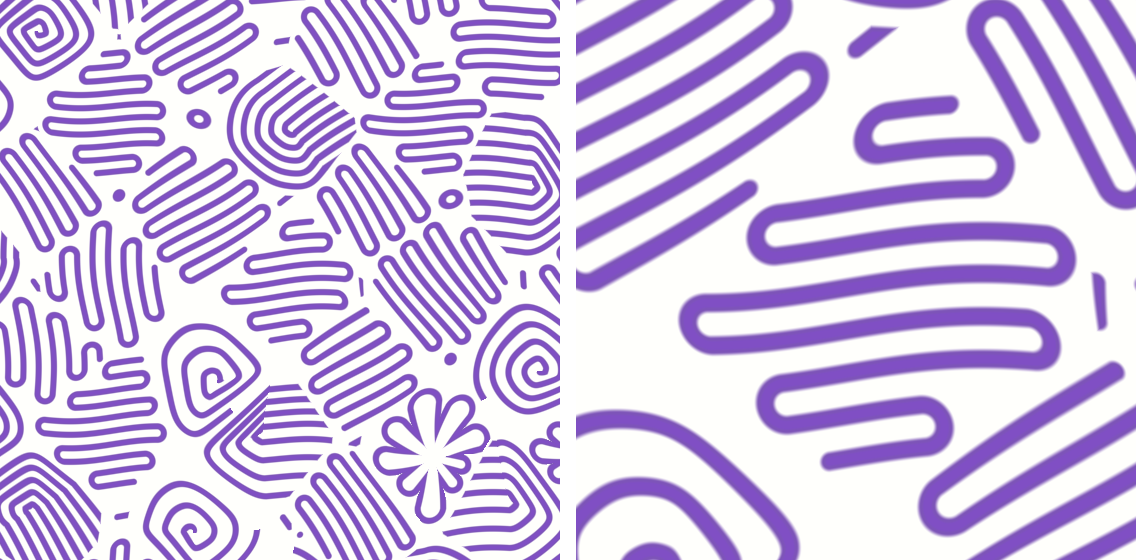
Left, the full canvas; right, a detail of the centre.
Write a Shadertoy shader that draws this pattern.

```glsl
const float margin = 0.07;
vec3 walls[24]; // outward normal and distance of each side of the current plot

float hash(vec2 p) {
    return fract(sin(dot(p, vec2(127.1, 311.7))) * 43758.5453);
}

bool isSmall(vec2 id) {
    return mod(id.x + id.y, 2.0) > 0.5;
}

// Position and weight of a plot; large and small plots alternate
vec3 site(vec2 id) {
    vec2 jitter = vec2(hash(id), hash(id + 17.0)) - 0.5;
    float h = hash(id + 31.0);
    return isSmall(id) ? vec3(id + 0.5 + 0.2 * jitter, -0.52 - 0.25 * h)
                       : vec3(id + 0.5 + 0.45 * jitter, 0.15 * h);
}

// Horizontal extent of the plot at height y
vec2 rowSpan(float y, float inset) {
    vec2 span = vec2(-9.0, 9.0);
    for (int i = 0; i < 24; i++) {
        vec3 w = walls[i];
        float x = (w.z - inset - w.y * y) / w.x;
        if (w.x > 0.0) span.y = min(span.y, x);
        else span.x = max(span.x, x);
    }
    return span;
}

// Serpentine line whose bends reach the sides of the plot
float meander(vec2 q, float pitch) {
    float row = floor(q.y / pitch), odd = mod(row, 2.0);
    float yRight = (row + odd) * pitch, yLeft = (row + 1.0 - odd) * pitch;
    float line = abs(q.y - (row + 0.5) * pitch);
    vec2 a = rowSpan(yRight, margin + 0.5 * pitch);
    vec2 b = rowSpan(yLeft, margin + 0.5 * pitch);
    vec2 own = rowSpan((row + 0.5) * pitch, margin);
    bool openRight = a.x > a.y, openLeft = b.x > b.y;
    if (own.x > own.y) return 1.0;
    float right = openRight ? own.y : a.y, left = openLeft ? own.x : b.x;
    if (q.x > right)
        return openRight ? length(vec2(q.x - right, line))
                         : abs(length(q - vec2(right, yRight)) - 0.5 * pitch);
    if (q.x < left)
        return openLeft ? length(vec2(q.x - left, line))
                        : abs(length(q - vec2(left, yLeft)) - 0.5 * pitch);
    return line;
}

// Rounded gauge of the plot: 0 at its centre, 1 at its rim; yz is the gradient
vec3 gauge(vec2 q) {
    float sum = 1e-20;
    vec2 slope = vec2(0.0);
    for (int i = 0; i < 24; i++) {
        vec2 n = walls[i].xy / max(walls[i].z - margin, 0.1);
        float t = max(dot(n, q), 0.0);
        sum += pow(t, 10.0);
        slope += pow(t, 9.0) * n;
    }
    float g = pow(sum, 0.1);
    return vec3(g, slope / pow(g, 9.0));
}

float spiral(vec2 q, float turns) {
    vec3 g = gauge(q);
    float u = g.x * turns - fract(atan(q.y, q.x) / 6.2832);
    vec2 slope = turns * g.yz - vec2(-q.y, q.x) / (6.2832 * dot(q, q) + 0.01);
    return abs(u - clamp(round(u), 0.0, turns - 1.0)) / max(length(slope), 0.5);
}

// Nested arches with straight legs
float arches(vec2 q, float count, float edge) {
    vec3 g = gauge(vec2(q.x, max(q.y, 0.0)));
    float u = g.x * (count + 0.5) - 0.5;
    vec2 slope = (count + 0.5) * vec2(g.y, q.y > 0.0 ? g.z : 0.0);
    float line = abs(u - clamp(round(u), 0.0, count)) / max(length(slope), 0.5);
    return max(line, margin - edge);
}

// Joined outline of petals, each as long as the plot allows
float flower(vec2 q, float petals) {
    float sector = 6.2832 / petals;
    float angle = round(atan(q.y, q.x) / sector) * sector;
    vec2 dir = vec2(cos(angle), sin(angle));
    float reach = 9.0;
    for (int i = 0; i < 24; i++) {
        float facing = dot(walls[i].xy, dir);
        if (facing > 0.0) reach = min(reach, (walls[i].z - margin) / facing);
    }
    float width = 0.75 * sin(0.5 * sector), tip = reach / (1.0 + width);
    float h = clamp(dot(q, dir) / tip, 0.0, 1.0);
    return abs(length(q - dir * tip * h) - mix(0.08, tip * width, h));
}

// Ring, dot or dash, as the small plot has room
float filler(vec2 q, float kind, float room, float edge) {
    if (room > 0.16) return abs(length(q * vec2(0.8, 1.0)) - 0.085);
    if (room > 0.11 && kind < 0.4) return length(q) - 0.04;
    return max(length(q - vec2(clamp(q.x, -0.08, 0.08), 0.0)), 0.07 - edge);
}

void mainImage(out vec4 fragColor, in vec2 fragCoord) {
    vec2 p = 7.0 * fragCoord / iResolution.y + 3.0;
    p += 0.045 * sin(p.yx * 3.1 + vec2(0.0, 2.0)); // hand wobble

    // Owning plot
    vec2 id = floor(p);
    float best = 1e3;
    for (int k = 0; k < 25; k++) {
        vec2 cell = floor(p) + vec2(k % 5 - 2, k / 5 - 2);
        vec3 s = site(cell);
        float power = dot(p - s.xy, p - s.xy) - s.z;
        if (power < best) { best = power; id = cell; }
    }

    // Sides of the plot in its own frame: mostly upright, some slanted
    vec3 own = site(id);
    float slant = hash(id + 43.0), edge = 9.0, inradius = 9.0;
    float turn = 1.5708 * floor(4.0 * hash(id + 53.0)) + (slant < 0.45 ? 0.6 : 0.3 * slant - 0.2);
    mat2 frame = mat2(cos(turn), -sin(turn), sin(turn), cos(turn));
    vec2 q = frame * (p - own.xy);
    for (int k = 0; k < 24; k++) {
        int n = k < 12 ? k : k + 1;
        vec3 other = site(id + vec2(n % 5 - 2, n / 5 - 2));
        vec2 gap = frame * (other.xy - own.xy);
        float len = length(gap);
        walls[k] = vec3(gap / len, 0.5 * (len + (own.z - other.z) / len));
        edge = min(edge, walls[k].z - dot(walls[k].xy, q));
        inradius = min(inradius, walls[k].z);
    }

    // Motif
    float kind = hash(id + 71.0), vary = hash(id + 89.0), d;
    float rings = max(3.0, round((inradius - margin) / 0.14));
    if (isSmall(id)) d = filler(q, kind, inradius, edge);
    else if (kind < 0.48) d = meander(q, 0.16 + 0.035 * vary);
    else if (kind < 0.68) d = spiral(q, rings);
    else if (kind < 0.87) d = arches(q, rings, edge);
    else d = flower(q, 7.0 + floor(3.0 * vary));

    // Ink on paper
    float soft = max(0.011, 4.0 / iResolution.y);
    vec3 ink = mix(vec3(0.50, 0.31, 0.77), vec3(0.49, 0.33, 0.72), smoothstep(0.012, 0.026, d));
    vec3 paper = vec3(1.0, 1.0, 0.99);
    fragColor = vec4(mix(ink, paper, smoothstep(-soft, soft, d - 0.038)), 1.0);
}
```
